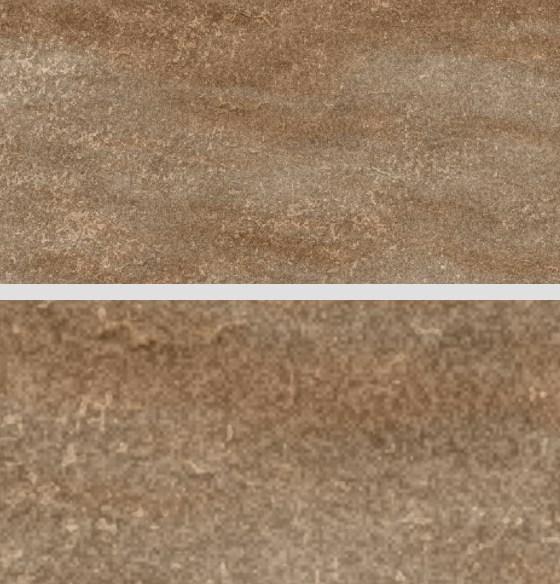
Top: the whole. Bottom: its middle third, enlarged.
Give the GLSL for this texture, as a Shadertoy shader.

```glsl
// Weathered brown sandstone: gently sloping rust and grey strata, sandy grain,
// patches of pale flaking and a few ragged, raised cracks with shaded lower rims.
// Layers of value noise add up to one tone that lightens or darkens a base colour.

const vec3 STONE = vec3(0.592, 0.495, 0.392);
const vec3 RUST_TINT = vec3(0.010, -0.020, -0.034);
const vec3 GREY_TINT = vec3(-0.012, 0.004, 0.010);
const vec3 FLECK_TINT = vec3(0.125, 0.118, 0.108);
const vec3 RIDGE_TINT = vec3(0.150, 0.132, 0.110);

const float STRATA_SLOPE = 0.13;
const float STRATA_CONTRAST = 0.17;
const float BLOTCH_CONTRAST = 0.11;
const float GRAIN_CONTRAST = 0.25;
const float RELIEF_CONTRAST = 0.20;
const float GRAIN_SCALE = 235.0;
const float FLECK_SCALE = 135.0;
const int CRACK_COUNT = 15;
const float CRACK_WIDTH = 0.0042;
const float CRACK_WARP = 0.16;

// Integer hash of a lattice cell, 0 to 1
float hash(vec2 cell) {
    uvec2 u = uvec2(ivec2(cell)) * uvec2(1597u, 3812u) + uvec2(911u, 277u);
    uint h = (u.x ^ (u.y * 7919u)) * 747796u + 28913u;
    h = ((h >> 15) ^ h) * 739981u;
    h = ((h >> 13) ^ h) * 668265u;
    h = (h >> 16) ^ h;
    return float(h & 65535u) / 65535.0;
}

float noise(vec2 p) {
    vec2 cell = floor(p);
    vec2 f = p - cell;
    f = f * f * (3.0 - 2.0 * f);
    float low = mix(hash(cell), hash(cell + vec2(1, 0)), f.x);
    float high = mix(hash(cell + vec2(0, 1)), hash(cell + vec2(1, 1)), f.x);
    return mix(low, high, f.y);
}

float fbm(vec2 p) {
    float sum = 0.0;
    float amplitude = 0.533;
    for (int i = 0; i < 4; i++) {
        sum += amplitude * noise(p);
        p = mat2(1.6, 1.2, -1.2, 1.6) * p + 13.7;
        amplitude *= 0.5;
    }
    return sum;
}

// Layered noise that keeps its horizontal stretch in every octave
float strata(vec2 p) {
    return 0.5 * noise(p) + 0.3 * noise(p * 2.1 + 5.3) + 0.2 * noise(p * 4.3 + 9.1);
}

// Raised cracks: x is the lit ridge, y the shadow under it
vec2 cracks(vec2 p, float aspect) {
    vec2 warp = vec2(fbm(p * 9.0 + 31.0), fbm(p * 9.0 + 74.0)) - 0.5;
    float gaps = smoothstep(0.22, 0.55, noise(p * 38.0 + 4.0));
    float width = CRACK_WIDTH * mix(0.6, 1.4, noise(p * 24.0 + 50.0));
    vec2 result = vec2(0.0);
    for (int i = 0; i < CRACK_COUNT; i++) {
        float id = float(i);
        vec2 centre = fract(id * vec2(0.7549, 0.5698) + vec2(0.42, 0.65));
        vec2 q = p - centre * vec2(aspect, 1.0) + CRACK_WARP * warp;
        float angle = mix(-0.65, 0.15, hash(vec2(id, 101.0)));
        float halfLength = mix(0.06, 0.17, hash(vec2(id, 202.0)));
        float strength = mix(0.45, 1.0, hash(vec2(id, 303.0)));
        float c = cos(angle);
        float s = sin(angle);
        q = vec2(c * q.x + s * q.y, c * q.y - s * q.x);
        float taper = strength * (1.0 - smoothstep(0.5, 1.0, abs(q.x) / halfLength));
        float ridge = q.y / width;
        float shade = (q.y + 1.9 * width) / (1.3 * width);
        result = max(result, taper * gaps * exp(-vec2(ridge * ridge, shade * shade)));
    }
    return result;
}

void mainImage(out vec4 fragColor, in vec2 fragCoord) {
    vec2 p = fragCoord / iResolution.y;
    float aspect = iResolution.x / iResolution.y;

    // Sloping strata with softly wandering edges
    float wander = fbm(p * 4.0 + 20.0) - 0.5;
    vec2 bed = vec2(p.x, p.y + STRATA_SLOPE * p.x + 0.12 * wander);
    float bands = strata(bed * vec2(1.1, 6.5) + 3.0) - 0.5;
    float streaks = strata(bed * vec2(4.0, 32.0) + 41.0) - 0.5;
    float blotch = fbm(p * vec2(9.0, 14.0) + 60.0) - 0.5;
    float topBed = smoothstep(0.78, 1.08, bed.y);
    float rust = smoothstep(0.02, 0.24, 0.22 * topBed - bands + 0.3 * blotch);
    float grey = smoothstep(0.0, 0.22, bands + 0.3 * blotch);

    // Sandy grain and shallow relief lit from the upper left
    float grain = 0.6 * noise(p * GRAIN_SCALE) + 0.4 * noise(p * GRAIN_SCALE * 0.47 + 7.0) - 0.5;
    float relief = fbm(p * 42.0) - fbm((p + vec2(-0.004, 0.006)) * 42.0);

    // Pale flecks, gathered in flaking patches
    float patches = fbm(p * vec2(3.2, 4.6) + 88.0) - 0.5;
    float flake = 0.55 * noise(p * FLECK_SCALE + 15.0) + 0.45 * noise(p * FLECK_SCALE * 0.48 + 33.0);
    float fleck = smoothstep(0.63, 0.80, flake + 0.45 * patches);
    float roughness = smoothstep(-0.12, 0.18, patches);

    vec2 crack = cracks(p, aspect);

    float tone = STRATA_CONTRAST * bands + 0.07 * streaks + BLOTCH_CONTRAST * blotch;
    tone += GRAIN_CONTRAST * grain + RELIEF_CONTRAST * mix(0.4, 1.0, roughness) * relief;
    tone -= 0.022 * topBed + 0.09 * crack.y;

    vec3 color = STONE + tone + RUST_TINT * rust + GREY_TINT * grey;
    color += FLECK_TINT * fleck * (1.0 - 0.6 * crack.x) + RIDGE_TINT * crack.x;
    fragColor = vec4(clamp(color, 0.0, 1.0), 1.0);
}
```
